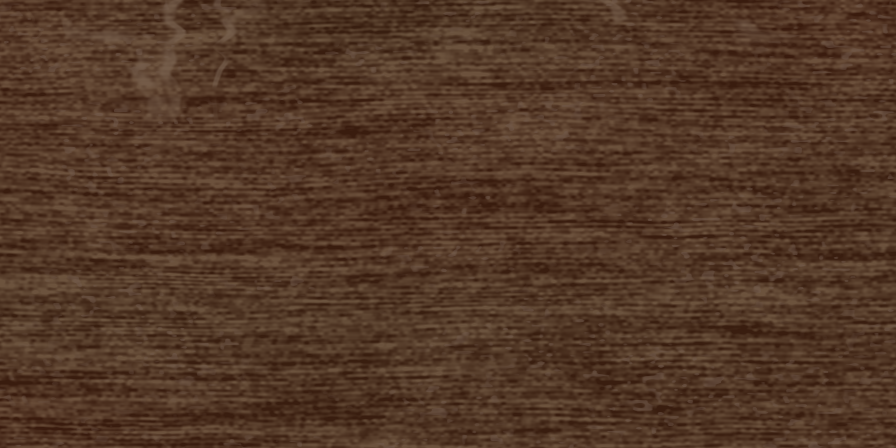
A Shadertoy shader for this texture:

```glsl
// Dark brown wood board with fine horizontal grain, pale flecks and faint veins.

float hash(vec2 cell) {
    vec3 h = fract(cell.xyx * vec3(0.1031, 0.1030, 0.0973));
    h += dot(h, h.yzx + 33.33);
    return fract((h.x + h.y) * h.z);
}

float noise(vec2 p) {
    vec2 cell = floor(p), f = fract(p);
    f = f * f * (3.0 - 2.0 * f);
    return mix(mix(hash(cell), hash(cell + vec2(1, 0)), f.x),
               mix(hash(cell + vec2(0, 1)), hash(cell + vec2(1, 1)), f.x), f.y);
}

// Noise centred on zero, with its own offset per layer
float layer(vec2 p, vec2 scale, float seed) {
    return noise(p * scale + seed * vec2(17.3, 41.7)) - 0.5;
}

// One row of fibre noise, shifted at random along the grain
float fibreRow(float x, float row) {
    x += 60.0 * hash(vec2(row, 7.0));
    float cell = floor(x);
    return mix(hash(vec2(cell, row)), hash(vec2(cell + 1.0, row)), smoothstep(0.0, 1.0, x - cell));
}

// Fibre noise centred on zero, without a visible lattice
float fibres(vec2 p, vec2 scale, float seed) {
    p = p * scale + seed * vec2(17.3, 41.7);
    float row = floor(p.y);
    return mix(fibreRow(p.x, row), fibreRow(p.x, row + 1.0), smoothstep(0.0, 1.0, p.y - row)) - 0.5;
}

// Soft elliptical patch
float patchMask(vec2 p, vec2 center, vec2 radius) {
    vec2 d = (p - center) / radius;
    return exp(-dot(d, d) * dot(d, d));
}

// Thin broken contour lines of a smooth field
float veins(vec2 p, vec2 scale, float seed) {
    p.x += 0.045 * layer(p, vec2(7.0, 34.0), seed + 1.0);
    float contour = abs(fract(4.0 * layer(p, scale, seed)) - 0.5);
    float line = 1.0 - smoothstep(0.03, 0.1, contour);
    return line * smoothstep(-0.3, 0.15, layer(p, vec2(24.0, 40.0), seed + 2.0));
}

void mainImage(out vec4 fragColor, in vec2 fragCoord) {
    vec2 p = fragCoord / iResolution.y;

    // Slight waviness of the fibres
    vec2 g = p;
    g.y += 0.02 * layer(p, vec2(1.3, 2.5), 1.0) + 0.005 * layer(p, vec2(7.0, 9.0), 2.0);

    // Grain from broad bands down to single threads and grit
    float tone = 0.55 + 0.22 * fibres(g, vec2(0.9, 8.0), 3.0)
               + 0.27 * fibres(g, vec2(2.2, 30.0), 4.0)
               + 0.42 * fibres(g, vec2(5.0, 85.0), 5.0)
               + 0.55 * fibres(g, vec2(20.0, 135.0), 6.0)
               + 0.65 * fibres(g, vec2(95.0, 150.0), 7.0);

    // Closely spaced parallel grooves, fading in and out
    float phase = 78.0 * g.y + 1.6 * layer(g, vec2(1.5, 18.0), 8.0);
    float depth = 0.14 + 0.16 * fibres(g, vec2(4.0, 40.0), 9.0);
    tone += depth * cos(6.2832 * phase);

    // Long thin dark pores
    float pores = smoothstep(0.24, 0.42, fibres(g, vec2(2.0, 62.0), 10.0));
    tone -= 0.2 * pores;

    vec3 color = mix(vec3(0.215, 0.1, 0.047), vec3(0.405, 0.3, 0.22),
                     clamp(tone, 0.05, 1.1));

    // Drift between reddish and olive brown
    float warmth = layer(g, vec2(0.8, 4.5), 11.0);
    color += warmth * vec3(0.008, -0.02, -0.014);

    // Short greyish flecks, clustered along the fibres
    float flecks = smoothstep(0.2, 0.4, fibres(g, vec2(60.0, 120.0), 12.0));
    flecks *= smoothstep(-0.3, 0.25, layer(g, vec2(5.0, 16.0), 13.0));
    color = mix(color, vec3(0.45, 0.36, 0.31), 0.5 * flecks);

    // Pale veins along the upper edge: upright at left, flatter at right
    float figure = patchMask(p, vec2(0.41, 0.93), vec2(0.3, 0.2)) * veins(p, vec2(5.0, 3.2), 14.0)
                 + patchMask(p, vec2(1.6, 1.0), vec2(0.36, 0.09)) * veins(p, vec2(2.6, 9.0), 17.0);
    color = mix(color, vec3(0.48, 0.39, 0.32), 0.65 * min(figure, 1.0));

    fragColor = vec4(color, 1.0);
}
```
